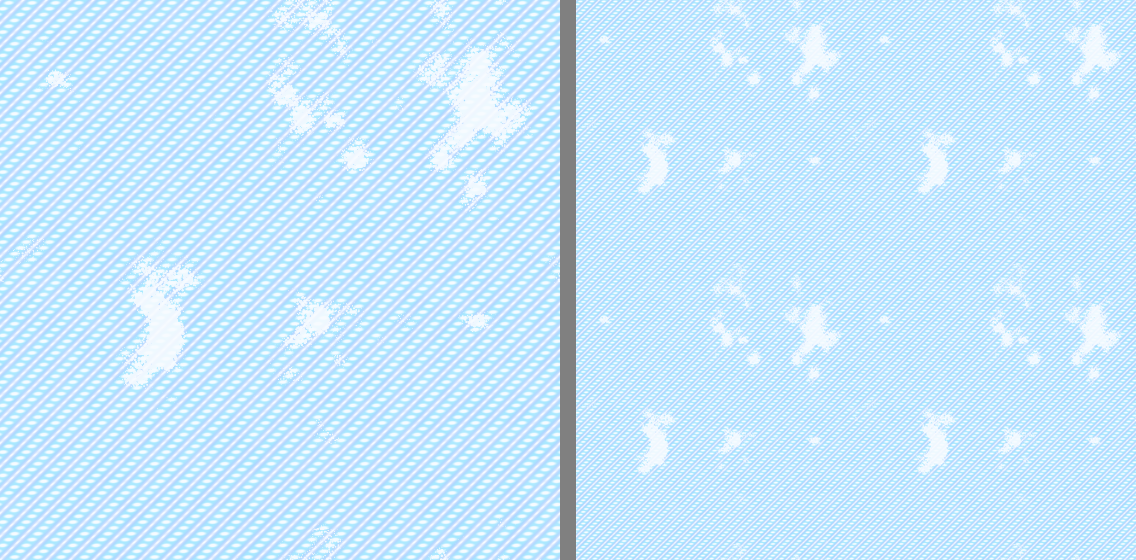
Left: one tile. Right: repeated 2 by 2.
This pattern is drawn by a WebGL 1 fragment shader. Its source:

```glsl
precision highp float;
// Pale blue diagonal twill: strips of short white dashes, thin lilac lines, worn white patches.

#define STRIPES 24.0        // diagonal stripes across and down
#define STEPS 4.0           // dashes per stripe period
#define DASH_SIZE vec2(0.28, 0.47)
#define DASH_TILT 0.25
#define LINE_WIDTH 0.10
#define GRAIN_CELLS 200.0   // speckles across the canvas
#define WEAR_START 0.57
#define WEAR_FULL 0.90
#define WHITE vec3(0.97, 0.985, 1.0)
#define CYAN vec3(0.65, 0.91, 1.0)
#define PERIWINKLE vec3(0.67, 0.83, 1.0)
#define LILAC vec3(0.79, 0.87, 1.0)

const float TAU = 6.2831853;

uniform vec2 u_resolution;

vec2 hash2(vec2 p) {
  vec3 q = fract(p.xyx * vec3(0.1031, 0.1030, 0.0973));
  q += dot(q, q.yzx + 33.33);
  return fract((q.xx + q.yz) * q.zy);
}

// Value noise that wraps after the given number of cells.
float wrapNoise(vec2 uv, float cells) {
  vec2 p = uv * cells;
  vec2 i = floor(p);
  vec2 f = p - i;
  f = f * f * (3.0 - 2.0 * f);
  vec2 a = mod(i, cells) + cells;
  vec2 b = mod(i + 1.0, cells) + cells;
  float low = mix(hash2(a).x, hash2(vec2(b.x, a.y)).x, f.x);
  float high = mix(hash2(vec2(a.x, b.y)).x, hash2(b).x, f.x);
  return mix(low, high, f.y);
}

// Distance to the nearest scattered point, wrapping at the canvas edge.
float cellDistance(vec2 uv, float cells) {
  vec2 p = uv * cells;
  vec2 i = floor(p);
  float nearest = 2.0;
  for (int y = -1; y <= 1; y++) {
    for (int x = -1; x <= 1; x++) {
      vec2 cell = i + vec2(float(x), float(y));
      nearest = min(nearest, length(cell + hash2(mod(cell, cells)) - p));
    }
  }
  return nearest;
}

// Ragged patches, gathered along one diagonal and broken into speckles.
float wearMask(vec2 uv) {
  float patches = 0.0;
  float weight = 0.4;
  float cells = 7.0;
  for (int octave = 0; octave < 4; octave++) {
    patches += weight * wrapNoise(uv, cells);
    weight -= 0.1;
    cells *= 2.0;
  }
  vec2 wave = cos(TAU * (uv - vec2(0.305, 0.335)));
  patches += 0.12 * wave.x * wave.y;
  float density = smoothstep(WEAR_START, WEAR_FULL, patches);
  return smoothstep(0.0, 0.35, 1.5 * density - cellDistance(uv, GRAIN_CELLS));
}

vec3 twill(vec2 uv) {
  // Ground and thin line follow the smooth diagonal.
  float diagonal = fract((uv.x - uv.y) * STRIPES);
  float lineDist = 0.5 - abs(diagonal - 0.5);
  float row = uv.y * STRIPES * STEPS;
  float bead = 0.78 + 0.22 * cos(TAU * row);
  vec3 color = mix(PERIWINKLE, CYAN, smoothstep(0.1, 0.38, lineDist));
  color = mix(color, LILAC, 1.0 - smoothstep(0.06, 0.2, lineDist));
  float core = 1.0 - smoothstep(0.015, LINE_WIDTH, lineDist);
  color = mix(color, WHITE, core * bead);

  // Dashes climb the strip one step per row.
  float across = fract(uv.x * STRIPES - (floor(row) + 0.5) / STEPS) - 0.5;
  float up = fract(row) - 0.5 - DASH_TILT * across;
  float dash = 1.0 - smoothstep(0.3, 1.0, length(vec2(across, up) / DASH_SIZE));
  return mix(color, WHITE, dash);
}

void main() {
  vec2 uv = gl_FragCoord.xy / u_resolution;
  vec3 color = twill(uv);
  color = mix(color, WHITE, 0.12 * wrapNoise(uv, 48.0));
  color = mix(color, WHITE, 0.88 * wearMask(uv));
  gl_FragColor = vec4(color, 1.0);
}
```
